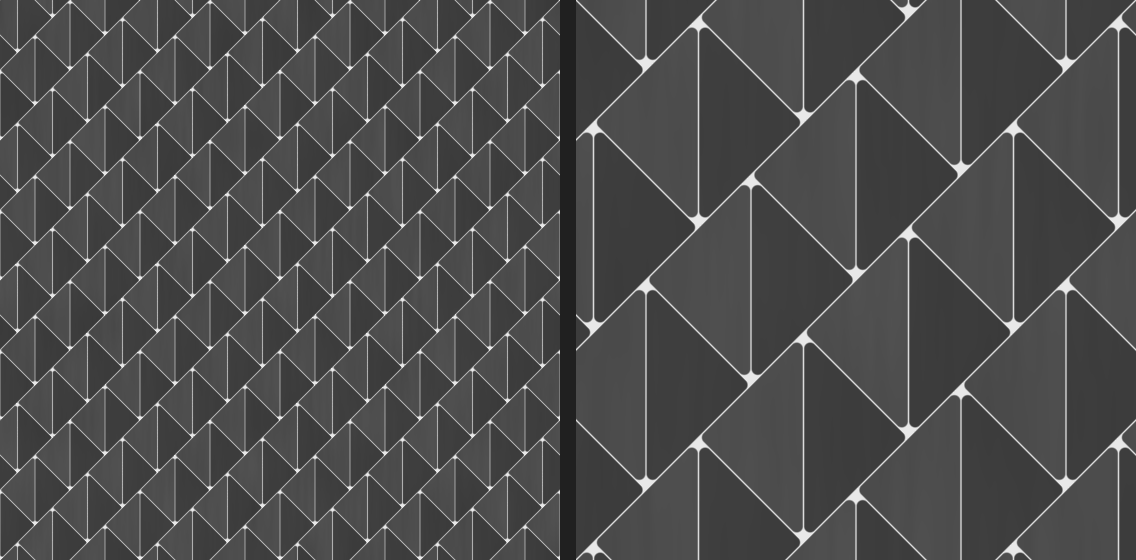
Left, the full canvas; right, a detail of the centre.
A WebGL 1 fragment shader for this pattern:

```glsl
precision highp float;
// Dark slate squares in staggered diagonal rows, each split into a light and a dark triangle by pale grout.

uniform vec2 u_resolution;

const float REPEATS = 4.0;            // repeats across and down
const float GRID = 8.0 * REPEATS;     // grid units per canvas; a square spans 4 corner to corner
const float GROUT_HALF = 0.0125;      // half width of the grout lines, in grid units
const float CORNER_RADIUS = 0.115;    // rounding of the triangle corners, in grid units
const float TILE_VARIATION = 0.010;   // tone difference between triangles
const float STREAK_STRENGTH = 0.022;  // vertical brushed grain
const float CLOUD_STRENGTH = 0.022;   // broad soft wear
const float SLOPE_SHADE = 0.005;      // shading from the ridge to the outer corner
const vec3 LIGHT_SLATE = vec3(0.298);
const vec3 DARK_SLATE = vec3(0.238);
const vec3 GROUT = vec3(0.91);

float hash(vec2 p) {
  vec3 q = fract(p.xyx * 0.1031);
  q += dot(q, q.yzx + 33.33);
  return fract((q.x + q.y) * q.z);
}

// Value noise that wraps after a whole number of cells
float wrapNoise(vec2 uv, vec2 cells) {
  vec2 p = uv * cells;
  vec2 i = floor(p);
  vec2 f = fract(p);
  f = f * f * (3.0 - 2.0 * f);
  float a = hash(mod(i, cells));
  float b = hash(mod(i + vec2(1.0, 0.0), cells));
  float c = hash(mod(i + vec2(0.0, 1.0), cells));
  float d = hash(mod(i + 1.0, cells));
  return mix(mix(a, b, f.x), mix(c, d, f.x), f.y);
}

// Position relative to the centre of the enclosing square
vec2 squareLocal(vec2 p) {
  vec2 diagonal = vec2(p.x + p.y, p.y - p.x) / 4.0;
  float row = floor(diagonal.y);
  diagonal.x -= 0.5 * mod(row, 2.0);
  vec2 d = fract(diagonal) - 0.5;
  return 2.0 * vec2(d.x - d.y, d.x + d.y);
}

// Signed distance to the rounded half square, mirrored on both axes
float triangleDistance(vec2 local) {
  float inset = GROUT_HALF + CORNER_RADIUS;
  float size = 2.0 - inset * (1.0 + sqrt(2.0));
  vec2 p = abs(local) - vec2(inset, 0.0);
  float ridge = length(vec2(p.x, max(p.y - size, 0.0)));
  float t = clamp((p.x - p.y + size) / (2.0 * size), 0.0, 1.0);
  float slope = length(p - size * vec2(t, 1.0 - t));
  float side = (p.x > 0.0 && p.x + p.y < size) ? -1.0 : 1.0;
  return side * min(ridge, slope) - CORNER_RADIUS;
}

void main() {
  vec2 uv = gl_FragCoord.xy / u_resolution;
  vec2 p = uv * GRID;
  float pixel = GRID / min(u_resolution.x, u_resolution.y);
  vec2 local = squareLocal(p);
  float isRight = step(0.0, local.x);

  // Tone of each triangle, keyed by its wrapped square centre
  vec2 id = mod(floor(p - local + 0.5), GRID);
  float tone = (hash(id + 57.0 * isRight) - 0.5) * TILE_VARIATION;
  tone += (1.0 - abs(local.x)) * SLOPE_SHADE;

  // Brushed grain and broad wear, fainter on the dark side
  float streak = mix(wrapNoise(uv, vec2(128.0, 12.0)),
                     wrapNoise(uv + 0.37, vec2(256.0, 24.0)), 0.4) - 0.5;
  float cloud = wrapNoise(uv, vec2(20.0, 12.0)) - 0.5;
  float wear = streak * STREAK_STRENGTH + cloud * CLOUD_STRENGTH;
  tone += wear * mix(1.0, 0.55, isRight);

  // Grout with smoothed edges
  vec3 slate = mix(LIGHT_SLATE, DARK_SLATE, isRight) + tone;
  float grout = smoothstep(-pixel, pixel, triangleDistance(local));
  gl_FragColor = vec4(mix(slate, GROUT, grout), 1.0);
}
```
